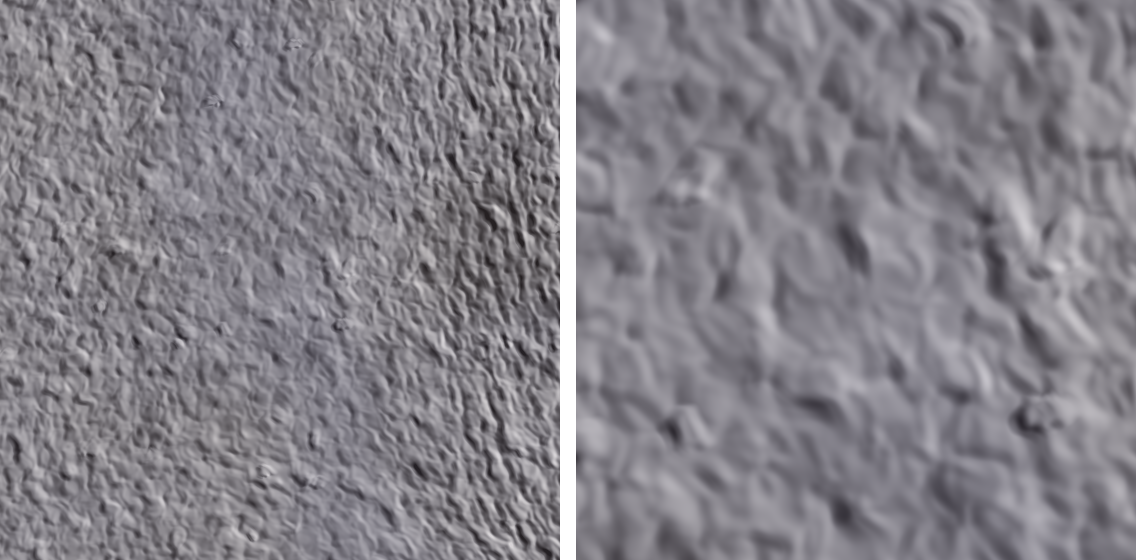
Left: the whole. Right: its middle third, enlarged.
A WebGL 1 fragment shader for this texture:

```glsl
precision highp float;
uniform vec2 u_resolution;

const vec3 SHADE_COLOR = vec3(0.14, 0.125, 0.145);
const vec3 EARTH_COLOR = vec3(0.505, 0.495, 0.522);
const vec3 LIT_COLOR = vec3(0.84, 0.83, 0.845);
const vec3 BLUE_TINT = vec3(-0.006, -0.003, 0.016);
const vec3 BROWN_TINT = vec3(0.004, 0.0, -0.012);
const vec2 LIGHT_STEP = vec2(0.0027, 0.0014);
const float SHADOW_REACH = 3.2;
const float RELIEF_GAIN = 1.30;
const float SHADOW_GAIN = 0.42;
const float CLOD_SCALE = 25.0;
const float GRAIN_SCALE = 52.0;
const float GRIT_SCALE = 100.0;
const float PIT_SCALE = 21.0;
const float STONE_SCALE = 10.0;
const float STONE_SHARE = 0.36;

vec2 hash2(vec2 p) {
  vec2 k = vec2(dot(p, vec2(127.1, 311.7)), dot(p, vec2(269.5, 183.3)));
  return fract(sin(k) * 43758.5453);
}

// Gradient noise, roughly -0.7 to 0.7
float noise(vec2 p) {
  vec2 i = floor(p);
  vec2 f = p - i;
  vec2 u = f * f * f * (f * (f * 6.0 - 15.0) + 10.0);
  vec2 e = vec2(1.0, 0.0);
  float a = dot(hash2(i) * 2.0 - 1.0, f);
  float b = dot(hash2(i + e.xy) * 2.0 - 1.0, f - e.xy);
  float c = dot(hash2(i + e.yx) * 2.0 - 1.0, f - e.yx);
  float d = dot(hash2(i + e.xx) * 2.0 - 1.0, f - e.xx);
  return mix(mix(a, b, u.x), mix(c, d, u.x), u.y);
}

// Leans the streaks towards the lower right and crumbles their outlines
vec2 streakSpace(vec2 p) {
  float below = 1.0 - p.y;
  float lean = mix(0.35, 1.0, smoothstep(0.0, 1.0, p.x));
  vec2 wobble = vec2(noise(p * 7.0), noise(p * 7.0 + 31.0));
  vec2 crumble = vec2(noise(p * 38.0 + 9.0), noise(p * 38.0 + 57.0));
  float shift = lean * (0.10 * below + 0.17 * below * below);
  return vec2(p.x - shift, p.y) + 0.012 * wobble + 0.009 * crumble;
}

// Sparse angular stones, one candidate per cell
float stones(vec2 p) {
  vec2 g = p * STONE_SCALE;
  vec2 cell = floor(g);
  float top = 0.0;
  for (int y = -1; y <= 1; y++) {
    for (int x = -1; x <= 1; x++) {
      vec2 id = cell + vec2(float(x), float(y));
      vec2 rnd = hash2(id + 7.3);
      vec2 d = g - id - hash2(id);
      float turn = rnd.y * 3.0 - 0.9;
      d = vec2(d.x * cos(turn) + d.y * sin(turn), d.y * cos(turn) - d.x * sin(turn));
      float size = mix(0.10, 0.23, hash2(id + 19.0).x);
      float dist = length(d * vec2(1.3, 0.75)) / size;
      top = max(top, step(rnd.x, STONE_SHARE) * (1.0 - smoothstep(0.45, 1.1, dist)));
    }
  }
  return top;
}

// Ground height: clods, grains that stretch into streaks, grit and stones
float height(vec2 p, float rough, float streak) {
  vec2 q = streakSpace(p);
  float clodNoise = noise(q * CLOD_SCALE * vec2(1.0, 0.85));
  float clods = smoothstep(0.0, 0.32, clodNoise) + 0.4 * clodNoise;
  float crumbs = noise(q * GRAIN_SCALE * vec2(1.0, 0.85) + 5.0);
  float streaks = noise(q * GRAIN_SCALE * vec2(1.35, 0.48) + 23.0);
  float grains = mix(crumbs, streaks * 1.1, streak);
  float grit = noise(q * GRIT_SCALE * vec2(1.0, 0.75) + 17.0);
  float stone = stones(p + 0.010 * vec2(crumbs, grit));
  return rough * (0.55 * clods + 0.95 * grains + 0.46 * grit) + 0.50 * stone;
}

void main() {
  vec2 p = gl_FragCoord.xy / min(u_resolution.x, u_resolution.y);

  // Smooth diagonal band between rougher ground
  float patches = noise(p * 4.0 + 3.0);
  float offBand = abs(p.x - 0.70 + 0.33 * p.y) + 0.22 * patches;
  float coarse = smoothstep(0.0, 0.26, offBand);
  float streak = smoothstep(0.55, 0.82, p.x + 0.12 * patches);
  float rough = mix(0.68, 0.95, coarse) + 0.22 * streak;

  // Relief lit from the right, with short cast shadows
  float here = height(p, rough, streak);
  float lit = height(p + LIGHT_STEP, rough, streak);
  float back = height(p - LIGHT_STEP, rough, streak);
  float far = height(p + LIGHT_STEP * SHADOW_REACH, rough, streak);
  float relief = RELIEF_GAIN * (back - lit);
  float shadow = SHADOW_GAIN * smoothstep(0.10, 0.75, far - here);

  // Dark pits, broad stains and the darker hollow at the right
  vec2 pitSpace = streakSpace(p);
  float pits = smoothstep(0.20, 0.46, noise(pitSpace * PIT_SCALE * vec2(1.0, 0.7) + 71.0));
  float hollow = 1.0 - smoothstep(0.03, 0.24, length((p - vec2(0.88, 0.57)) * vec2(1.0, 1.2)));
  float stain = 0.22 * noise(p * 5.0 + 41.0) + 0.30 * noise(p * 14.0 + 11.0);
  float tone = 0.10 + relief - shadow + stain + 0.22 * (here - 0.25);
  tone -= 0.38 * pits * rough + 0.20 * hollow;
  tone = tone / (1.0 + 0.30 * abs(tone));

  vec3 color = mix(EARTH_COLOR, SHADE_COLOR, clamp(-tone, 0.0, 1.0));
  color = mix(color, LIT_COLOR, clamp(tone, 0.0, 1.0));
  float warmth = clamp(0.30 + 0.45 * coarse + 0.4 * hollow + 0.4 * noise(p * 6.0), 0.0, 1.0);
  gl_FragColor = vec4(color + mix(BLUE_TINT, BROWN_TINT, warmth), 1.0);
}
```
